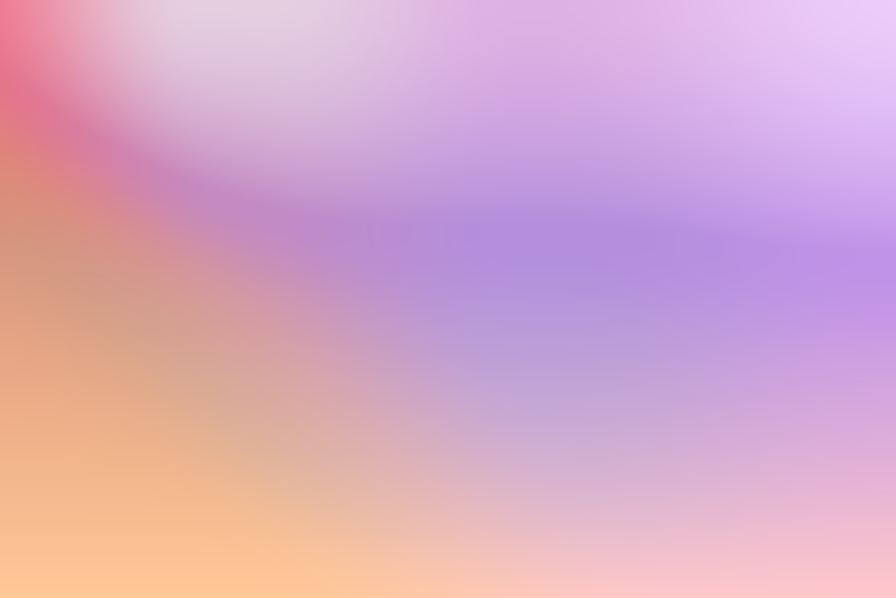
A Shadertoy shader for this background:

```glsl
#define RIDGE_LEFT 0.12
#define RIDGE_LEVEL 0.375
#define RIDGE_REACH 0.45
#define RIDGE_DROP 0.045
#define RIDGE_GLOW 0.10
#define WARM_START 0.25
#define WARM_EDGE 0.21
#define WARM_SLOPE 0.5
#define WARM_SOFT 0.24
#define CREASE_WIDTH 0.12

// Palette
const vec3 ROSE      = vec3(0.94, 0.42, 0.51);
const vec3 PEARL     = vec3(0.895, 0.81, 0.88);
const vec3 ORCHID    = vec3(0.87, 0.695, 0.89);
const vec3 LILAC     = vec3(0.925, 0.80, 0.98);
const vec3 CORAL     = vec3(0.91, 0.45, 0.53);
const vec3 MAUVE     = vec3(0.775, 0.54, 0.75);
const vec3 VIOLET    = vec3(0.705, 0.56, 0.865);
const vec3 AMETHYST  = vec3(0.755, 0.575, 0.91);
const vec3 TERRACOTTA = vec3(0.86, 0.535, 0.455);
const vec3 PEACH     = vec3(1.0, 0.785, 0.59);
const vec3 BLUSH     = vec3(1.0, 0.785, 0.79);

// Depth of the dark fold, measured down from the top
float ridgeDepth(float x) {
    float rise = max(1.0 - x / RIDGE_REACH, 0.0);
    return RIDGE_LEVEL - (RIDGE_LEVEL - RIDGE_LEFT) * rise * rise
         + RIDGE_DROP * smoothstep(0.6, 1.0, x);
}

// Colour along the fold
vec3 ridgeColor(float x) {
    vec3 c = mix(CORAL, MAUVE, smoothstep(-0.05, 0.25, x));
    c = mix(c, VIOLET, smoothstep(0.18, 0.6, x));
    return mix(c, AMETHYST, smoothstep(0.65, 1.0, x));
}

// Colour along the top edge
vec3 topColor(float x) {
    vec3 c = mix(ROSE, PEARL, smoothstep(-0.08, 0.22, x));
    c = mix(c, ORCHID, smoothstep(0.3, 0.58, x));
    return mix(c, LILAC, smoothstep(0.6, 1.02, x));
}

// Sky above the fold
vec3 upperField(float x, float depth, float ridge) {
    float t = clamp(1.0 - depth / ridge, 0.0, 1.0);
    return mix(ridgeColor(x), topColor(x), 1.0 - pow(1.0 - t, 1.6));
}

// Warm and cool slopes below the fold
vec3 lowerField(float x, float depth, float ridge) {
    float warmT = clamp((depth - WARM_START) / (1.0 - WARM_START), 0.0, 1.0);
    float coolT = clamp((depth - ridge) / (1.0 - ridge), 0.0, 1.0);
    vec3 warm = mix(TERRACOTTA, PEACH, pow(vec3(warmT), vec3(1.3, 1.0, 1.0)));
    float redCurve = mix(2.0, 1.3, smoothstep(0.6, 1.0, x));
    vec3 cool = mix(ridgeColor(x), BLUSH, pow(vec3(coolT), vec3(redCurve, 1.2, 1.2)));

    // Muted diagonal crease in the warm slope
    float offset = (x - 0.1 - 0.75 * (depth - 0.46)) / CREASE_WIDTH;
    float crease = exp(-offset * offset)
                 * smoothstep(0.25, 0.5, depth) * smoothstep(1.0, 0.75, depth);
    warm += crease * vec3(-0.065, 0.0, 0.02);

    float edge = WARM_EDGE + WARM_SLOPE * (depth - RIDGE_LEVEL);
    vec3 c = mix(warm, cool, smoothstep(edge - WARM_SOFT, edge + WARM_SOFT, x));

    // The fold colour bleeds downward
    float below = (depth - ridge) / RIDGE_GLOW;
    return mix(c, ridgeColor(x), exp(-below * below));
}

void mainImage(out vec4 fragColor, in vec2 fragCoord) {
    vec2 uv = fragCoord / iResolution.xy;
    float depth = 1.0 - uv.y;
    float ridge = ridgeDepth(uv.x);
    float side = smoothstep(-0.008, 0.008, depth - ridge);
    vec3 color = mix(upperField(uv.x, depth, ridge),
                     lowerField(uv.x, depth, ridge), side);
    fragColor = vec4(color, 1.0);
}
```
